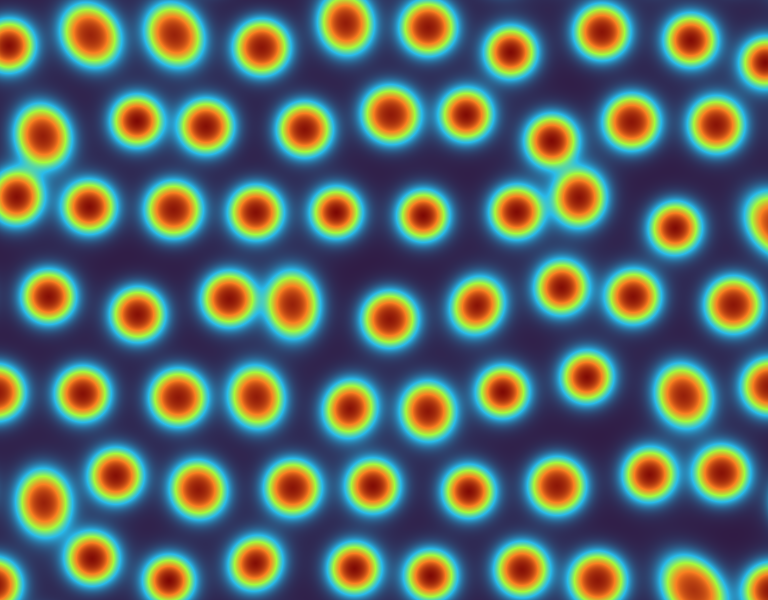
This pattern is drawn by a WebGL 1 fragment shader. Its source:

```glsl
precision highp float;

uniform vec2 u_resolution;

// Lengths are fractions of the canvas height.
const vec2 PITCH = vec2(0.1422, 0.1485);
const vec2 GRID_ORIGIN = vec2(0.0, 0.046);
const float SPOT_RADIUS = 0.0358;
const float EDGE_SOFTNESS = 0.0090;
const float HALO_RADIUS = 0.066;
const float HALO_STRENGTH = 0.06;

vec2 hash2(vec2 cell) {
  vec3 q = fract(cell.xyx * vec3(0.1031, 0.1030, 0.0973));
  q += dot(q, q.yzx + 33.33);
  return fract((q.xx + q.yz) * q.zy);
}

float cornerSlope(vec2 corner, vec2 offset) {
  float angle = 6.2832 * hash2(corner).x;
  return dot(vec2(cos(angle), sin(angle)), offset);
}

float gradientNoise(vec2 p) {
  vec2 i = floor(p);
  vec2 f = p - i;
  vec2 u = f * f * f * (f * (f * 6.0 - 15.0) + 10.0);
  vec2 e = vec2(1.0, 0.0);
  float low = mix(cornerSlope(i, f), cornerSlope(i + e, f - e), u.x);
  float high = mix(cornerSlope(i + e.yx, f - e.yx), cornerSlope(i + 1.0, f - 1.0), u.x);
  return mix(low, high, u.y);
}

// Staggered rows, bent by smooth noise and loosened by a small jitter.
vec2 spotCenter(vec2 cell) {
  vec2 q = cell * 0.43;
  vec2 bend = vec2(gradientNoise(q + 17.3), gradientNoise(q + 41.7));
  vec2 jitter = hash2(cell + 7.0) - 0.5;
  float stagger = 0.5 * mod(cell.y, 2.0);
  return GRID_ORIGIN + PITCH * (cell + vec2(stagger, 0.0) + 0.42 * bend + 0.2 * jitter);
}

// Soft plateau with a faint halo; a few spots stretch as if dividing.
float spot(vec2 offset, vec2 seed) {
  float stretch = pow(seed.x, 7.0);
  float size = mix(0.91, 1.09, seed.y);
  float tilt = 1.57 + 1.6 * (seed.y - 0.5);
  vec2 axis = vec2(cos(tilt), sin(tilt));
  vec2 local = vec2(dot(offset, axis), dot(offset, vec2(-axis.y, axis.x)));
  local.x /= 1.0 + 0.36 * stretch;
  float r = length(local);
  float peak = 0.96 - 0.05 * seed.y - 0.06 * stretch;
  float body = peak / (1.0 + exp((r - SPOT_RADIUS * size) / EDGE_SOFTNESS));
  float halo = HALO_STRENGTH * exp(-r * r / (HALO_RADIUS * HALO_RADIUS));
  return body + halo;
}

float concentration(vec2 p) {
  vec2 grid = (p - GRID_ORIGIN) / PITCH;
  float row = floor(grid.y + 0.5);
  float total = 0.0;
  for (int j = -1; j <= 1; j++) {
    float y = row + float(j);
    float column = floor(grid.x - 0.5 * mod(y, 2.0) + 0.5);
    for (int i = -1; i <= 1; i++) {
      vec2 cell = vec2(column + float(i), y);
      total += spot(p - spotCenter(cell), hash2(cell + 23.0));
    }
  }
  return total;
}

// Five evenly spaced stops, from empty ground to spot core.
vec3 heatPalette(float value) {
  vec3 plum = vec3(0.19, 0.07, 0.23);
  vec3 cyan = vec3(0.16, 0.73, 0.92);
  vec3 lime = vec3(0.64, 0.99, 0.24);
  vec3 orange = vec3(0.98, 0.50, 0.13);
  vec3 darkRed = vec3(0.48, 0.02, 0.01);
  float t = 4.0 * clamp(value, 0.0, 1.0);
  vec3 color = mix(plum, cyan, clamp(t, 0.0, 1.0));
  color = mix(color, lime, clamp(t - 1.0, 0.0, 1.0));
  color = mix(color, orange, clamp(t - 2.0, 0.0, 1.0));
  return mix(color, darkRed, clamp(t - 3.0, 0.0, 1.0));
}

void main() {
  vec2 p = gl_FragCoord.xy / u_resolution.y;
  gl_FragColor = vec4(heatPalette(concentration(p)), 1.0);
}
```
